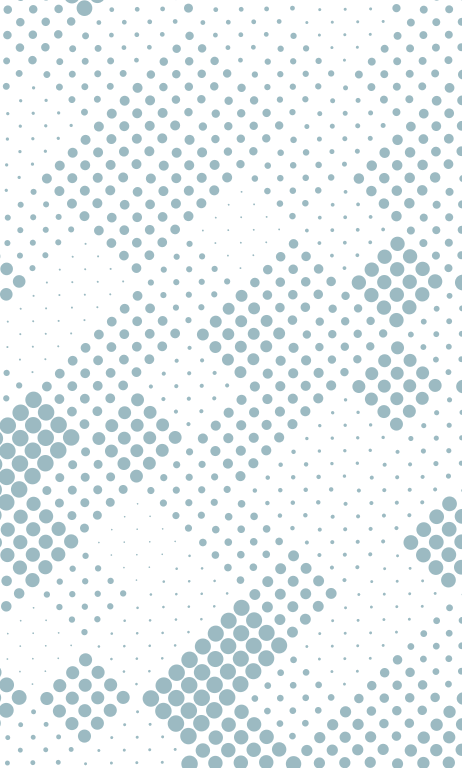
Write a Shadertoy shader that draws this pattern.

```glsl
float hash(vec2 cell) {
    vec3 q = fract(cell.xyx * 0.1031);
    q += dot(q, q.yzx + 33.33);
    return fract((q.x + q.y) * q.z);
}

// One dot radius per block; some blocks borrow their neighbour's to form bars
float blockRadius(vec2 block) {
    vec2 source = block + vec2(step(0.7, hash(block + 71.0)), 0.0);
    float level = hash(source + 19.0);
    return min(0.013 + 0.096 * level + 0.065 * pow(level, 4.0), 0.158);
}

void mainImage(out vec4 fragColor, in vec2 fragCoord) {
    float pixel = 14.77 / iResolution.y;
    vec2 p = vec2(fragCoord.x, iResolution.y - fragCoord.y) * pixel - vec2(1.635, 3.423);

    // Diagonal axes: rising to the right, falling to the right
    vec2 diagonal = 0.5 * vec2(p.x - p.y, p.x + p.y);
    vec2 block = floor(diagonal + 0.5);
    vec2 local = diagonal - block;

    // Four by four dots, set slightly closer than the block pitch
    vec2 spacing = vec2(0.248, 0.241);
    vec2 dotCentre = (clamp(floor(local / spacing), -2.0, 1.0) + 0.5) * spacing;
    float edge = length(local - dotCentre) * sqrt(2.0) - blockRadius(block);

    float ink = clamp(0.5 - edge / pixel, 0.0, 1.0);
    fragColor = vec4(mix(vec3(1.0), vec3(0.61, 0.73, 0.76), ink), 1.0);
}
```
